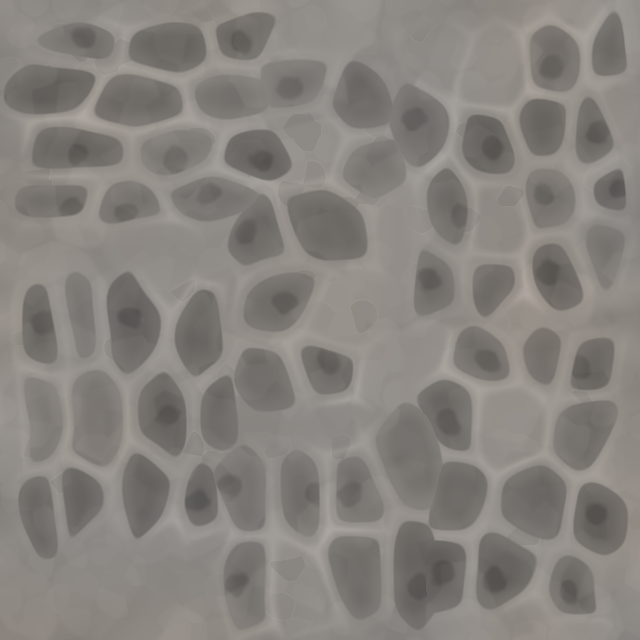
Reproduce this pattern procedurally as a Shadertoy shader.

```glsl
// Clusters of rounded grey cells with pale walls on a softly faceted ground.
// Each cluster is a jittered, stretched Voronoi grid; a smooth minimum of the
// distances to the cell borders rounds the corners.

float hash(vec2 p) {
    return fract(sin(dot(p, vec2(127.1, 311.7))) * 43758.5453);
}

vec2 hash2(vec2 p) {
    return vec2(hash(p), hash(p + 57.3));
}

float noise(vec2 p) {
    vec2 i = floor(p), f = fract(p);
    f = f * f * (3.0 - 2.0 * f);
    return mix(mix(hash(i), hash(i + vec2(1, 0)), f.x),
               mix(hash(i + vec2(0, 1)), hash(i + vec2(1, 1)), f.x), f.y);
}

// Random flat patches with slightly blended borders
float facets(vec2 p, float sharpness) {
    vec2 base = floor(p);
    float sum = 0.0, total = 1e-9;
    for (int y = -1; y <= 1; y++)
    for (int x = -1; x <= 1; x++) {
        vec2 cell = base + vec2(x, y);
        vec2 d = cell + hash2(cell) - p;
        float w = exp(-sharpness * dot(d, d));
        sum += w * hash(cell + 19.7);
        total += w;
    }
    return sum / total;
}

// Jittered site of a grid cell, with alternate rows shifted
vec2 site(vec2 cell, float seed) {
    return cell + 0.5 + 0.55 * (hash2(cell + seed) - 0.5)
         + vec2(0.3 * (mod(cell.y, 2.0) - 0.5), 0.0);
}

// Returns rounded border distance, cell hash and offset from the site;
// q is in grid units, size is one grid step in canvas units
vec4 cellAt(vec2 q, vec2 size, vec2 count, float seed, out bool alive) {
    vec2 base = floor(q), own = base, toOwn = vec2(9.0);
    for (int y = -1; y <= 1; y++)
    for (int x = -1; x <= 1; x++) {
        vec2 cell = base + vec2(x, y);
        vec2 d = site(cell, seed) - q;
        if (dot(d, d) < dot(toOwn, toOwn)) { toOwn = d; own = cell; }
    }
    float sum = 0.0;
    for (int y = -2; y <= 2; y++)
    for (int x = -2; x <= 2; x++) {
        if (x == 0 && y == 0) continue;
        vec2 d = site(own + vec2(x, y), seed) - q;
        vec2 across = d - toOwn;
        float border = dot(0.5 * (d + toOwn), across) / length(across / size);
        sum += exp(-130.0 * border);
    }
    float id = hash(own + seed * 1.7);
    alive = id > 0.07 && all(greaterThanEqual(own, vec2(0.0)))
         && all(lessThan(own, count));
    return vec4(-log(sum) / 130.0, id, toOwn * size);
}

void mainImage(out vec4 fragColor, in vec2 fragCoord) {
    vec2 uv = fragCoord / iResolution.xy;
    vec2 p = uv + 0.014 * (vec2(noise(uv * 15.0), noise(uv * 15.0 + 40.0)) - 0.5);

    // Cluster layout: centre, grid step, columns and rows, tilt
    vec2 centre[6] = vec2[6](vec2(0.23, 0.81), vec2(0.49, 0.64), vec2(0.81, 0.74),
                             vec2(0.19, 0.36), vec2(0.51, 0.17), vec2(0.81, 0.26));
    vec2 size[6] = vec2[6](vec2(0.135, 0.085), vec2(0.118, 0.11), vec2(0.088, 0.115),
                           vec2(0.083, 0.14), vec2(0.09, 0.15), vec2(0.1, 0.113));
    vec2 count[6] = vec2[6](vec2(3, 4), vec2(2, 5), vec2(4, 4),
                            vec2(4, 3), vec2(4, 2), vec2(3, 4));
    float tilt[6] = float[6](0.03, -0.1, 0.1, 0.02, 0.18, -0.06);

    vec4 best = vec4(-1.0, 0.0, 0.0, 0.0);
    float depth = -1.0, inside = 0.0, wall = 0.0;
    for (int i = 0; i < 6; i++) {
        float c = cos(tilt[i]), s = sin(tilt[i]);
        vec2 v = mat2(c, -s, s, c) * (p - centre[i]);
        vec2 over = abs(v) - 0.5 * size[i] * count[i];
        float box = max(over.x, over.y);
        if (box > 0.08) continue;
        bool alive;
        vec4 cell = cellAt(v / size[i] + 0.5 * count[i], size[i], count[i],
                           float(i) * 13.0 + 5.0, alive);
        float within = smoothstep(0.03, -0.035, box);
        inside = max(inside, within);
        wall = max(wall, within * smoothstep(0.011, -0.005, cell.x));
        float d = cell.x - 0.007 - 0.007 * fract(cell.y * 17.0);
        if (alive && d > depth) { depth = d; best = cell; }
    }

    // Ground: broad and fine facets, with streaks toward the margins
    vec2 v = uv - 0.5;
    float fine = facets(p * 27.0, 45.0);
    float margin = smoothstep(0.36, 0.52, max(abs(v.x), abs(v.y)));
    float ground = 0.542 + 0.035 * (facets(p * 10.0 + 3.0, 40.0) - 0.5)
                 + 0.02 * (fine - 0.5) - 0.04 * inside * smoothstep(0.88, 0.93, fine);
    ground += 0.06 * margin * (noise(normalize(v + 1e-4) * 10.0) - 0.5);

    // Pale walls, brightest in patches and at junctions
    float patchy = noise(uv * 11.0 + 7.0);
    ground += inside * 0.015 + wall * (0.02 + 0.075 * patchy * patchy);

    // Cells: pale rim, mottled body and an occasional dark core
    float id = best.y;
    float core = length(best.zw + 0.02 * (hash2(vec2(id * 91.0, 2.0)) - 0.5));
    core += 0.008 * (noise(uv * 70.0) - 0.5);
    float body = 0.462 + 0.07 * (fract(id * 37.0) - 0.5)
               + 0.04 * (facets(p * 24.0 + 11.0, 25.0) - 0.5)
               + 0.025 * (noise(uv * 32.0) - 0.5)
               - 0.04 * smoothstep(0.002, 0.026, depth);
    body -= 0.055 * smoothstep(0.023, 0.013, core) * step(0.45, fract(id * 53.0));

    float tone = mix(ground, body, smoothstep(-0.002, 0.0025, depth));
    float warmth = 0.022 + 0.028 * noise(uv * 6.0 + 21.0);
    fragColor = vec4(tone * vec3(1.0 + warmth, 1.0, 1.0 - warmth), 1.0);
}
```
